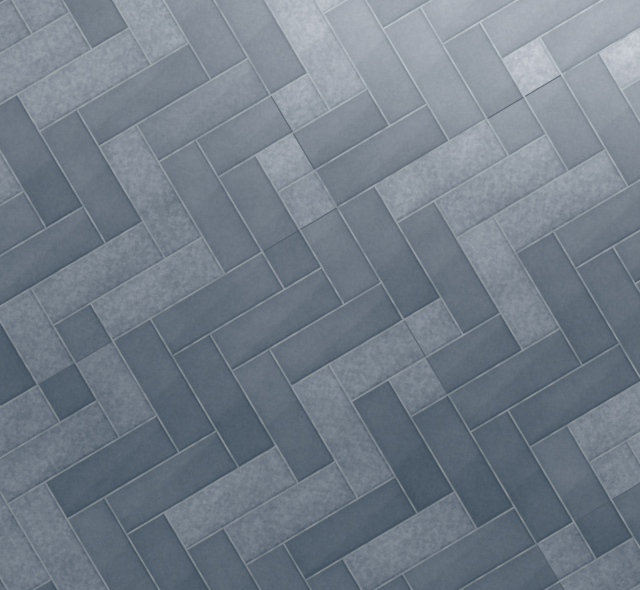
This texture is drawn by a Shadertoy shader. Its source:

```glsl
// Slate herringbone paving: 3:1 slabs turned about thirty degrees, with pale joints.
// Each unit cell finds its slab from its diagonal index modulo six; three straight
// cuts, hashed tones, stone grain and a light falling from the upper right vary it.
#define UNIT 0.0737             // slab width as a share of canvas height
#define ANGLE 0.535             // turn of the bond, radians
#define ANCHOR vec2(0.4565, 0.4085)
#define JOINT_HALF 0.022        // half joint width, in slab widths
#define CUT_HALF 0.015
#define CUTS vec3(3.0, -2.0, 7.0) // one cut across u, two across v
#define TONE_SPREAD 0.25
#define GRAIN 0.34
#define DARK_SLATE vec3(0.33, 0.38, 0.43)
#define PALE_SLATE vec3(0.73, 0.75, 0.78)
#define JOINT_COLOR vec3(0.58, 0.61, 0.63)

float hash(vec2 p) {
    return fract(sin(dot(p, vec2(127.1, 311.7))) * 43758.5453);
}

float noise(vec2 p) {
    vec2 i = floor(p), f = fract(p);
    f = f * f * (3.0 - 2.0 * f);
    return mix(mix(hash(i), hash(i + vec2(1, 0)), f.x),
               mix(hash(i + vec2(0, 1)), hash(i + vec2(1, 1)), f.x), f.y);
}

float fbm(vec2 p) {
    float sum = 0.0, amp = 0.5;
    for (int i = 0; i < 4; i++) {
        sum += amp * noise(p);
        p = p * 2.03 + 11.7;
        amp *= 0.5;
    }
    return sum / 0.9375;
}

// Finds the slab under q: its first corner and its size.
void herringbone(vec2 q, out vec2 corner, out vec2 size) {
    vec2 cell = floor(q);
    float k = floor(mod(cell.x - cell.y + 0.5, 6.0));
    bool along = k < 3.0;
    corner = cell - (along ? vec2(k, 0.0) : vec2(0.0, 5.0 - k));
    size = along ? vec2(3, 1) : vec2(1, 3);
}

float lineMask(float dist, float halfWidth, float pixel) {
    return clamp((halfWidth - dist) / pixel + 0.5, 0.0, 1.0);
}

// Broad light over the whole floor.
float lighting(vec2 uv) {
    vec2 glow = (uv - vec2(1.0, 1.03)) * vec2(1.6, 3.4);
    vec2 crest = (uv - vec2(0.55, 1.0)) * vec2(2.6, 3.0);
    vec2 shade = (uv - vec2(0.02, 0.42)) * vec2(5.0, 5.0);
    return 0.14 + 0.25 * uv.y
         + 0.48 * exp(-dot(glow, glow))
         + 0.15 * exp(-dot(crest, crest))
         - 0.11 * exp(-dot(shade, shade))
         + 0.20 * (fbm(uv * 4.0 + 3.0) - 0.5);
}

void mainImage(out vec4 fragColor, in vec2 fragCoord) {
    vec2 uv = fragCoord / iResolution.xy;
    vec2 d = (fragCoord / iResolution.y - ANCHOR) / UNIT;
    float c = cos(ANGLE), s = sin(ANGLE);
    vec2 q = vec2(dot(d, vec2(c, s)), dot(d, vec2(s, -c)));
    float pixel = 1.0 / (iResolution.y * UNIT);

    // Slab, and the piece of it left between the cuts
    vec2 corner, size;
    herringbone(q, corner, size);
    vec2 p = q - corner;
    vec3 side = step(CUTS, q.xyy);
    vec2 id = corner + vec2(17.0 * size.x, dot(side, vec3(31, 57, 83)));
    float pick = hash(id), pick2 = hash(id + 5.3);

    // Slab tone: slabs along u are mostly pale and speckled, the others mostly dark
    float pale = smoothstep(0.42, 0.62, pick + (size.x > size.y ? 0.13 : -0.17));
    float light = lighting(uv);
    float tone = light + TONE_SPREAD * (pale - 0.44) + 0.12 * (pick2 - 0.5);

    // Soft clouding and a faint slanted change of shade inside the slab
    tone += 0.14 * (fbm(q * 1.3 + pick * 40.0) - 0.5);
    float slant = dot(p - 0.5 * size, vec2(0.2, 1.0)) + 0.5 * (pick2 - 0.5);
    tone += 0.055 * (0.5 - smoothstep(-0.06, 0.06, slant));

    // Stone grain: fine flecks, strongest on pale slabs
    float speckle = fbm(q * 14.0 + pick * 70.0) - 0.5;
    float dust = noise(q * 29.0) - 0.5;
    tone += GRAIN * mix(0.25, 1.0, pale) * speckle + 0.06 * dust;

    // Shaded far edges
    vec2 far = size - p;
    float farEdge = min(far.x, far.y);
    float edge = min(min(p.x, p.y), farEdge);
    tone -= 0.16 * (1.0 - smoothstep(0.02, 0.10, farEdge));
    tone -= 0.05 * (1.0 - smoothstep(0.0, 0.25, edge));
    vec3 color = mix(DARK_SLATE, PALE_SLATE, clamp(tone, -0.15, 1.3));

    // Thin dark cuts, then pale worn joints
    vec3 cutGap = abs(q.xyy - CUTS);
    float cut = min(cutGap.x, min(cutGap.y, cutGap.z));
    color = mix(color, DARK_SLATE * 0.92, 0.7 * lineMask(cut, CUT_HALF, pixel));
    float wear = 0.55 + 0.45 * noise(q * 6.0 + 9.0);
    vec3 joint = JOINT_COLOR + 0.30 * (light - 0.3);
    color = mix(color, joint, wear * lineMask(edge, JOINT_HALF, pixel));

    fragColor = vec4(color, 1.0);
}
```
